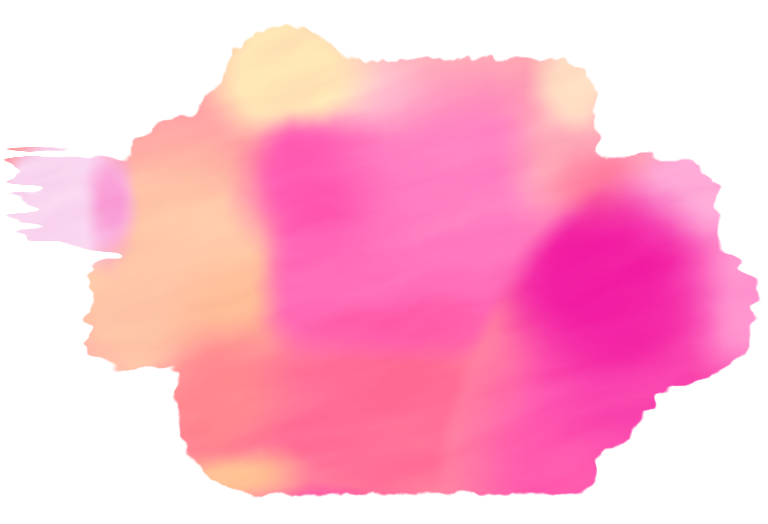
Reproduce this background procedurally as a WebGL 2 fragment shader.

```glsl
#version 300 es
precision highp float;
uniform vec2 u_resolution;
out vec4 outColor;

float hash(vec2 p) {
  vec3 q = fract(p.xyx * vec3(0.1031, 0.1030, 0.0973));
  q += dot(q, q.yzx + 33.33);
  return fract((q.x + q.y) * q.z);
}

float noise(vec2 p) {
  vec2 i = floor(p), f = fract(p);
  f = f * f * (3.0 - 2.0 * f);
  return mix(mix(hash(i), hash(i + vec2(1, 0)), f.x),
             mix(hash(i + vec2(0, 1)), hash(i + vec2(1, 1)), f.x), f.y);
}

float fbm(vec2 p) {
  float sum = 0.0, amp = 0.5;
  for (int i = 0; i < 5; i++) {
    sum += amp * noise(p);
    p = mat2(1.6, 1.2, -1.2, 1.6) * p + 7.3;
    amp *= 0.5;
  }
  return sum;
}

float box(vec2 p, vec2 halfSize, float radius) {
  vec2 q = abs(p) - halfSize + radius;
  return length(max(q, 0.0)) + min(max(q.x, q.y), 0.0) - radius;
}

float smoothUnion(float a, float b) {
  float h = max(0.02 - abs(a - b), 0.0);
  return min(a, b) - h * h / 0.08;
}

// Outline of the whole stain, negative inside
float stain(vec2 p) {
  vec2 m = p - vec2(0.739, 0.472);
  float corner = m.y > 0.0 ? (m.x < 0.0 ? 0.22 : 0.09) : (m.x < 0.0 ? 0.16 : 0.06);
  float d = box(m, vec2(0.402, 0.415), corner);
  d = smoothUnion(d, length(p - vec2(0.549, 0.825)) - 0.126);
  d = smoothUnion(d, box(p - vec2(0.381, 0.408), vec2(0.215, 0.107), 0.048));
  d = smoothUnion(d, box(p - vec2(0.419, 0.543), vec2(0.19, 0.232), 0.133));
  d = smoothUnion(d, box(p - vec2(0.154, 0.614), vec2(0.113, 0.091), 0.03));
  d = smoothUnion(d, box(p - vec2(1.18, 0.543), vec2(0.185, 0.156), 0.06));
  d = smoothUnion(d, (length((p - vec2(1.219, 0.41)) / vec2(0.225, 0.156)) - 1.0) * 0.18);
  return smoothUnion(d, length(p - vec2(1.086, 0.295)) - 0.171);
}

// Lays a soft elliptical patch of pigment over a colour
vec3 wash(vec3 base, vec2 p, vec2 center, vec2 radii, float soft, vec3 pigment) {
  float r = length((p - center) / radii);
  return mix(base, pigment, 1.0 - smoothstep(1.0 - soft, 1.0 + soft, r));
}

void main() {
  vec2 p = gl_FragCoord.xy / u_resolution.y;
  vec2 w = p + 0.05 * (vec2(fbm(p * 7.0), fbm(p * 7.0 + 31.0)) - 0.5);

  // Frayed outline: radial bristles, dry horizontal strokes at the left
  vec2 ray = normalize(p - vec2(0.739, 0.472));
  float fray = 0.012 + 0.018 * smoothstep(0.3, 0.6, abs(p.x - 0.74));
  fray *= mix(0.6, 1.0, smoothstep(0.1, 0.4, p.y));
  float d = stain(p) + fray * (noise(ray * 32.0 + p * 9.0) - 0.5);
  d += 0.014 * (fbm(p * 32.0) - 0.5);
  float dry = smoothstep(0.22, 0.03, p.x);
  d += dry * 0.085 * (noise(p * vec2(9.0, 95.0)) - 0.45);

  // Peach side, cream bump and upper strokes
  vec3 col = vec3(1.0, 0.62, 0.64);
  col = wash(col, w, vec2(0.32, 0.48), vec2(0.23, 0.23), 0.4, vec3(1.0, 0.78, 0.66));
  col = wash(col, w, vec2(0.46, 0.40), vec2(0.11, 0.10), 0.7, vec3(1.0, 0.75, 0.60));
  col = wash(col, w, vec2(0.83, 0.84), vec2(0.21, 0.10), 0.5, vec3(1.0, 0.69, 0.71));
  col = wash(col, w, vec2(0.67, 0.79), vec2(0.14, 0.10), 0.6, vec3(1.0, 0.78, 0.81));
  col = wash(col, w, vec2(0.545, 0.86), vec2(0.14, 0.13), 0.4, vec3(1.0, 0.90, 0.71));

  // Coral base with a yellow lower rim
  col = wash(col, w, vec2(0.72, 0.20), vec2(0.34, 0.18), 0.45, vec3(1.0, 0.43, 0.59));
  col = wash(col, w, vec2(0.41, 0.24), vec2(0.11, 0.11), 0.6, vec3(1.0, 0.53, 0.56));
  col = wash(col, w, vec2(0.45, 0.09), vec2(0.09, 0.04), 0.7, vec3(1.0, 0.76, 0.58));
  col = wash(col, w, vec2(0.68, 0.03), vec2(0.14, 0.03), 0.6, vec3(1.0, 0.32, 0.64));

  // Central pink block
  float block = box(w - vec2(0.81, 0.55), vec2(0.30, 0.215), 0.07);
  col = mix(col, vec3(1.0, 0.43, 0.72), smoothstep(0.035, -0.045, block));
  col = wash(col, w, vec2(0.60, 0.64), vec2(0.11, 0.11), 0.7, vec3(1.0, 0.34, 0.69));
  col = wash(col, w, vec2(0.91, 0.67), vec2(0.20, 0.16), 0.7, vec3(1.0, 0.50, 0.76));
  col = wash(col, w, vec2(0.78, 0.37), vec2(0.18, 0.04), 0.8, vec3(1.0, 0.36, 0.66));

  // Upper right peach and cream
  col = wash(col, w, vec2(1.08, 0.73), vec2(0.10, 0.13), 0.6, vec3(1.0, 0.68, 0.73));
  col = wash(col, w, vec2(1.09, 0.85), vec2(0.07, 0.08), 0.5, vec3(1.0, 0.88, 0.77));
  col = wash(col, w, vec2(1.14, 0.65), vec2(0.09, 0.06), 0.6, vec3(1.0, 0.50, 0.63));

  // Right lobe, curved petal and magenta heart
  float petal = mix(p.x, w.x, 0.4) - 0.835 - 0.8 * pow(max(p.y - 0.05, 0.0), 2.0);
  vec3 petalColor = mix(vec3(1.0, 0.49, 0.63), vec3(1.0, 0.35, 0.68), smoothstep(0.0, 0.19, petal));
  col = mix(col, petalColor, smoothstep(-0.015, 0.025, petal) * smoothstep(0.5, 0.38, p.y));
  col = wash(col, w, vec2(1.30, 0.48), vec2(0.15, 0.19), 0.4, vec3(1.0, 0.46, 0.76));
  col = wash(col, w, vec2(1.21, 0.27), vec2(0.16, 0.14), 0.5, vec3(0.98, 0.27, 0.68));
  col = wash(col, w, vec2(1.32, 0.64), vec2(0.12, 0.12), 0.5, vec3(1.0, 0.68, 0.85));
  col = wash(col, w, vec2(1.43, 0.43), vec2(0.09, 0.16), 0.6, vec3(1.0, 0.58, 0.81));
  vec3 heart = wash(col, w, vec2(1.15, 0.46), vec2(0.17, 0.15), 0.55, vec3(0.95, 0.12, 0.64));
  col = mix(col, heart, smoothstep(-0.03, 0.05, petal));

  // Lavender strokes at the far left
  col = wash(col, w, vec2(0.12, 0.615), vec2(0.13, 0.13), 0.2, vec3(0.98, 0.84, 0.94));
  col = wash(col, w, vec2(0.215, 0.61), vec2(0.04, 0.09), 0.7, vec3(0.98, 0.62, 0.84));

  // Faint brush grain, then white paper around the stain
  vec2 along = mat2(0.95, -0.3, 0.3, 0.95) * w;
  col += vec3(0.02, 0.09, 0.05) * (fbm(along * vec2(5.0, 24.0)) - 0.48);
  float aa = 1.5 / u_resolution.y;
  outColor = vec4(mix(vec3(1.0), clamp(col, 0.0, 1.0), smoothstep(aa, -aa, d)), 1.0);
}
```
